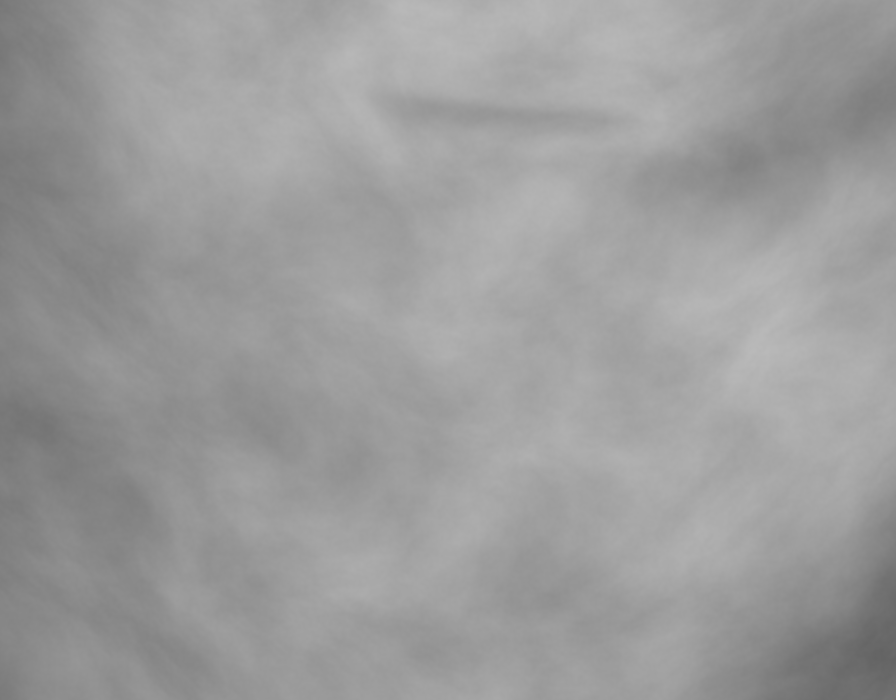
Reproduce this texture procedurally as a WebGL 2 fragment shader.

```glsl
#version 300 es
precision highp float;
// Soft grey, mottled haze: broad shading with a dim left edge and lower right corner,
// cloudy patches from warped gradient noise that follow a shallow bowl-shaped flow,
// and two faint dark wisps curving through the upper right.

uniform vec2 u_resolution;
out vec4 fragColor;

const float BASE_TONE = 0.634;
const float LEFT_SHADE = 0.14;
const float LEFT_FALLOFF = 0.24;
const float CORNER_SHADE = 0.22;
const float TOP_GLOW = 0.066;
const float SIDE_GLOW = 0.04;
const float UPPER_WISP = 0.075;
const float LOWER_WISP = 0.10;
const float PATCH_SCALE = 5.5;
const float PATCH_CONTRAST = 0.068;
const float BROAD_SCALE = 2.3;
const float BROAD_CONTRAST = 0.045;
const float GRAIN_SCALE = 150.0;
const float GRAIN_CONTRAST = 0.008;
const float FLOW_BEND = 0.4;
const float FLOW_CENTER = 0.7;
const float ASPECT = 1.28;
const int OCTAVES = 5;

vec2 gradientAt(vec2 cell) {
  vec3 q = fract(cell.xyx * vec3(0.1031, 0.1030, 0.0973));
  q += dot(q, q.yzx + 33.33);
  float angle = 6.28318 * fract((q.x + q.y) * q.z);
  return vec2(cos(angle), sin(angle));
}

float gradientNoise(vec2 p) {
  vec2 cell = floor(p);
  vec2 f = p - cell;
  vec2 blend = f * f * f * (f * (f * 6.0 - 15.0) + 10.0);
  float a = dot(gradientAt(cell), f);
  float b = dot(gradientAt(cell + vec2(1, 0)), f - vec2(1, 0));
  float c = dot(gradientAt(cell + vec2(0, 1)), f - vec2(0, 1));
  float d = dot(gradientAt(cell + vec2(1, 1)), f - vec2(1, 1));
  return mix(mix(a, b, blend.x), mix(c, d, blend.x), blend.y);
}

float cloudNoise(vec2 p) {
  float sum = 0.0;
  float amplitude = 1.0;
  for (int i = 0; i < OCTAVES; i++) {
    sum += amplitude * gradientNoise(p);
    p = mat2(1.92, 0.56, -0.56, 1.92) * p + 17.3;
    amplitude *= 0.6;
  }
  return sum;
}

float glow(vec2 p, vec2 center, vec2 radius) {
  vec2 q = (p - center) / radius;
  return exp(-dot(q, q));
}

// Soft band around a curve; sharper above than below
float wisp(float offset, float above, float below) {
  float q = offset / (offset > 0.0 ? above : below);
  return exp(-q * q);
}

void main() {
  vec2 p = gl_FragCoord.xy / u_resolution.y;
  p.x *= ASPECT * u_resolution.y / u_resolution.x;

  // Bowl-shaped flow, stretched along its direction
  float fromCenter = p.x - FLOW_CENTER;
  vec2 flow = vec2(p.x * 0.8, p.y - FLOW_BEND * fromCenter * fromCenter) + 9.0;
  vec2 warp = vec2(gradientNoise(flow * 5.0), gradientNoise(flow * 5.0 + 31.7));
  vec2 drift = flow + 0.05 * warp;

  // Broad shading
  float tone = BASE_TONE;
  tone -= LEFT_SHADE * exp(-p.x / LEFT_FALLOFF);
  tone += TOP_GLOW * glow(p, vec2(0.55, 0.96), vec2(0.42, 0.32));
  tone += SIDE_GLOW * glow(p, vec2(1.08, 0.43), vec2(0.32, 0.22));
  float cornerDepth = dot(p - vec2(1.0, 0.0), vec2(0.79, -0.61)) + 0.05 * warp.x;
  tone -= CORNER_SHADE * smoothstep(-0.1, 0.23, cornerDepth);
  tone -= 0.06 * glow(p, vec2(1.28, 1.0), vec2(0.3, 0.12));

  // Curved dark wisps
  float ripple = 0.025 * warp.y;
  float upperOffset = p.y - (0.862 - 0.12 * (p.x - 0.52)) + ripple;
  float upperFade = smoothstep(0.46, 0.66, p.x) * (1.0 - smoothstep(0.66, 1.05, p.x));
  tone -= UPPER_WISP * upperFade * wisp(upperOffset, 0.015, 0.028);
  float bend = p.x - 0.88;
  float lowerOffset = p.y - (0.745 + 0.7 * bend * bend) + ripple;
  float lowerFade = smoothstep(0.62, 1.25, p.x);
  float lowerWidth = mix(0.02, 0.06, lowerFade);
  tone -= LOWER_WISP * (0.15 + lowerFade) * smoothstep(0.62, 0.75, p.x)
        * wisp(lowerOffset, lowerWidth, lowerWidth * 1.2);

  // Cloudy patches and faint grain
  tone += BROAD_CONTRAST * gradientNoise(drift * BROAD_SCALE + 4.6);
  tone += PATCH_CONTRAST * cloudNoise(drift * PATCH_SCALE);
  tone += GRAIN_CONTRAST * gradientNoise(p * GRAIN_SCALE);

  fragColor = vec4(vec3(clamp(tone, 0.0, 1.0)), 1.0);
}
```
